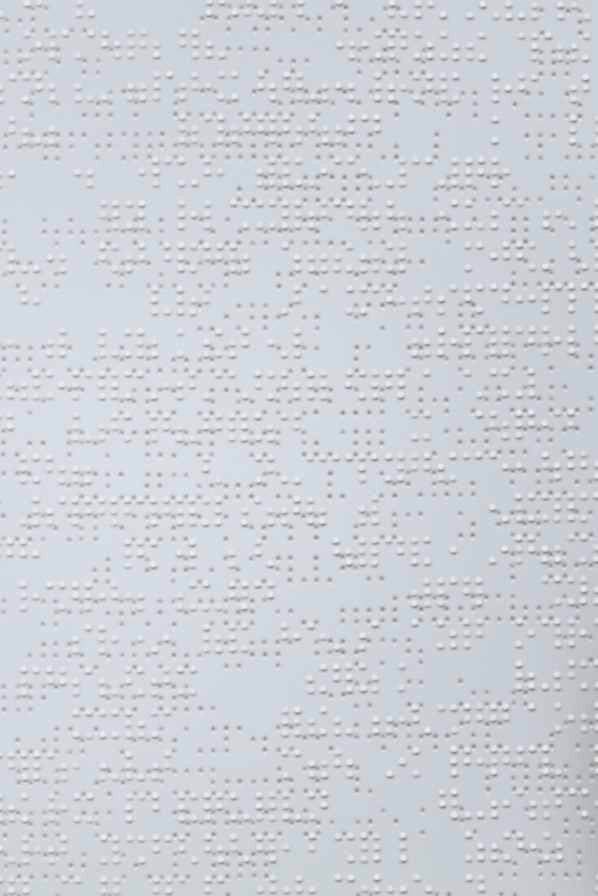
Give the GLSL for this texture, as a Shadertoy shader.

```glsl
// Pale sheet of double-sided embossed dot writing: raised bumps and small pits in soft light.

const vec2 DOT_PITCH = vec2(0.0208, 0.0188);   // spacing inside a cell
const vec2 CELL_PITCH = vec2(0.0436, 0.0703);  // spacing of cells and lines

const vec3 PAPER = vec3(0.795, 0.822, 0.846);
const vec3 LIT = vec3(0.915, 0.928, 0.945);
const vec3 SHADE = vec3(0.55, 0.535, 0.52);

float hash(vec2 p, float seed) {
    vec3 q = fract(vec3(p.xyx) * vec3(0.1031, 0.1030, 0.0973) + seed * 0.173);
    q += dot(q, q.yzx + 33.33);
    return fract((q.x + q.y) * q.z);
}

// Layered sines: slow swells of the sheet
float swell(vec2 p) {
    return 0.5 * sin(3.1 * p.x + 2.3 * p.y + 0.6)
         + 0.3 * sin(5.7 * p.x - 4.1 * p.y + 1.9)
         + 0.2 * sin(2.2 * p.x + 9.3 * p.y);
}

float blob(vec2 q, vec2 center, float tightness) {
    vec2 d = q - center;
    return exp(-tightness * dot(d, d));
}

// Offset to the nearest dot site in xy, its strength (0 when absent) in z
vec3 nearestDot(vec2 p, float seed) {
    vec2 cell = floor(p / CELL_PITCH);
    vec2 local = p - cell * CELL_PITCH;
    vec2 site = clamp(floor(local / DOT_PITCH), vec2(0.0), vec2(1.0, 2.0));
    vec2 id = cell * vec2(2.0, 3.0) + site + 40.0;

    // Blank cells part words, blank sections part phrases
    float lineShift = floor(5.0 * hash(vec2(cell.y + 9.0, 3.0), seed));
    vec2 section = vec2(floor((cell.x + lineShift) / 4.0), cell.y) + 20.0;
    float written = step(0.11, hash(cell + 60.0, seed + 1.0))
                  * step(0.15, hash(section, seed + 2.0));
    float present = written * step(0.42, hash(id, seed + 3.0));

    vec2 jitter = vec2(hash(id, seed + 4.0), hash(id, seed + 5.0)) - 0.5;
    vec2 offset = local - (site + 0.5) * DOT_PITCH - 0.0018 * jitter;
    float strength = mix(0.65, 1.1, hash(id, seed + 6.0));
    return vec3(offset, present * strength);
}

// Light in x, shadow in y: bright cap above a dark crescent
vec2 bump(vec3 dotSite, float radius) {
    vec2 q = dotSite.xy / radius - vec2(0.0, 0.2);
    vec2 d = q - vec2(-0.05, 0.12);
    float r2 = dot(d, d);
    float cap = exp(-2.8 * r2 * r2);
    float crescent = blob(q * vec2(0.85, 1.4), vec2(0.08, -0.98), 2.4);
    float rim = 0.16 * exp(-2.0 * dot(q, q));
    return dotSite.z * vec2(0.85 * cap, (crescent + rim) * (1.0 - 0.5 * cap));
}

// Light in x, shadow in y: dark hollow with a lit lower lip
vec2 pit(vec3 dotSite, float radius) {
    vec2 q = dotSite.xy / radius;
    float hollow = blob(q, vec2(0.0, 0.2), 1.5);
    float lip = blob(q * vec2(0.8, 1.0), vec2(0.0, -1.0), 2.6);
    return dotSite.z * vec2(0.6 * lip, 0.84 * hollow);
}

// Broad light over the sheet, falling off to the right and the lower corner
vec3 paperColor(vec2 p, float height) {
    float glow = blob(p, vec2(0.2, 0.56 * height), 3.2);
    float level = 0.044 * glow + 0.014 * swell(p) - 0.014 * smoothstep(0.5, 1.0, p.x);
    float corner = blob(p * vec2(1.0, 0.32), vec2(1.04, 0.06), 130.0);
    float foot = smoothstep(0.3, 0.0, p.y);
    vec3 color = PAPER + level - foot * vec3(0.010, 0.010, 0.016);
    return mix(color, SHADE, 0.42 * corner);
}

void mainImage(out vec4 fragColor, in vec2 fragCoord) {
    vec2 p = fragCoord / iResolution.x;
    float height = iResolution.y / iResolution.x;

    // Lines bend gently with the sheet
    vec2 bent = p + vec2(0.004 * sin(2.4 * p.y), 0.007 * swell(p * 0.8));

    // Front and back writing sit on interleaved grids
    vec2 front = bump(nearestDot(bent + vec2(0.011, 0.016), 1.0), 0.0072);
    vec2 back = pit(nearestDot(bent + vec2(0.0215, 0.0435), 11.0), 0.0049);
    float contrast = mix(0.75, 1.08, smoothstep(0.0, 0.7, p.x));
    vec2 relief = clamp((front + back) * vec2(1.0, contrast), 0.0, 1.0);

    vec3 color = paperColor(p, height);
    color = mix(color, SHADE, relief.y * (1.0 - 0.4 * front.x));
    color = mix(color, LIT, relief.x * (1.0 - 0.5 * relief.y));

    // Fine paper tooth
    color += 0.008 * (hash(floor(p * 342.0), 7.0) - 0.5);
    fragColor = vec4(color, 1.0);
}
```
